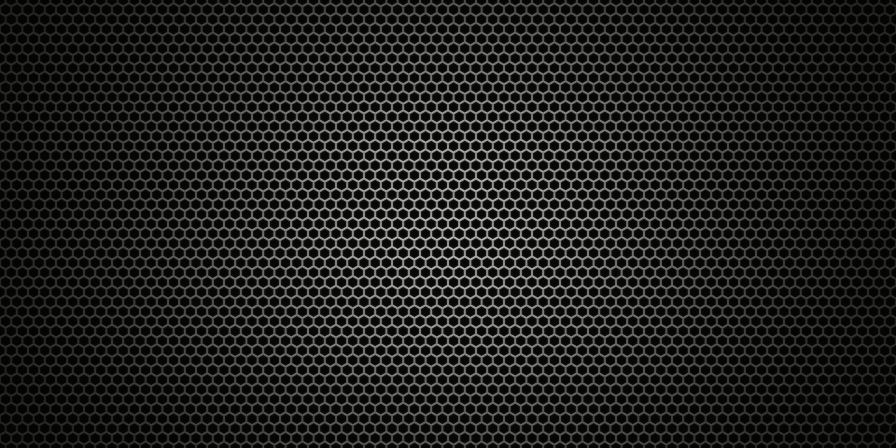
Write a WebGL 2 fragment shader that draws this pattern.

```glsl
#version 300 es
precision highp float;

uniform vec2 u_resolution;
out vec4 outColor;

const float COLUMNS = 80.0;
const float ROWS = 46.0;
const float ROW_STEP = 0.8660254;
const vec2 LATTICE = vec2(1.0, 2.0 * ROW_STEP);
const float WALL_HALF_WIDTH = 0.088;
const float BEVEL_REACH = 0.25;
const vec3 HOLE_COLOR = vec3(0.030, 0.030, 0.022);
const vec3 WARM_STEEL = vec3(1.0, 0.99, 0.94);
const vec3 BRIGHT_STEEL = vec3(1.0, 1.0, 1.0);

float hash(vec2 p) {
    return fract(sin(dot(p, vec2(127.1, 311.7))) * 43758.5453);
}

// Offset from the centre of the nearest cell in a staggered lattice
vec2 hexLocal(vec2 p) {
    vec2 a = mod(p, LATTICE) - 0.5 * LATTICE;
    vec2 b = mod(p - 0.5 * LATTICE, LATTICE) - 0.5 * LATTICE;
    return dot(a, a) < dot(b, b) ? a : b;
}

// Distances to the upright and the slanted sides of a unit-wide hexagon
vec2 sideDistances(vec2 local) {
    vec2 q = abs(local);
    return 0.5 - vec2(q.x, dot(q, vec2(0.5, ROW_STEP)));
}

// Elliptical pool of light, in units of canvas height
float spotlight(vec2 fromCenter) {
    vec2 d = fromCenter * vec2(1.0, 1.25);
    return exp(-2.3 * dot(d, d));
}

vec3 steel(float glow, float shade) {
    return mix(WARM_STEEL, BRIGHT_STEEL, glow) * mix(0.12, 0.68, glow) * shade;
}

void main() {
    vec2 fromCenter = (gl_FragCoord.xy - 0.5 * u_resolution) / u_resolution.y;
    vec2 cellsPerPixel = vec2(COLUMNS, ROWS * ROW_STEP) / u_resolution;
    vec2 p = gl_FragCoord.xy * cellsPerPixel;

    vec2 local = hexLocal(p);
    vec2 cell = floor((p - local) * 2.0 + 0.5);
    vec2 sides = sideDistances(local);
    float edge = min(sides.x, sides.y);
    float glow = spotlight(fromCenter);

    // Wall and its soft inner bevel
    float blur = 0.6 * max(cellsPerPixel.x, cellsPerPixel.y);
    float wall = 1.0 - smoothstep(WALL_HALF_WIDTH - blur, WALL_HALF_WIDTH + blur, edge);
    float bevel = 1.0 - smoothstep(WALL_HALF_WIDTH, BEVEL_REACH, edge);

    // Slanted walls catch more light than upright ones
    float slanted = smoothstep(-0.08, 0.08, sides.x - sides.y);
    float shade = mix(0.85, 1.0, slanted) - 0.14 * local.y;
    shade *= 0.95 + 0.07 * hash(vec2(cell.y, 3.0)) + 0.04 * hash(cell);

    vec3 metal = steel(glow, shade);
    vec3 hole = HOLE_COLOR * mix(0.45, 1.1, glow) + metal * bevel * 0.12;
    outColor = vec4(mix(hole, metal, wall), 1.0);
}
```
